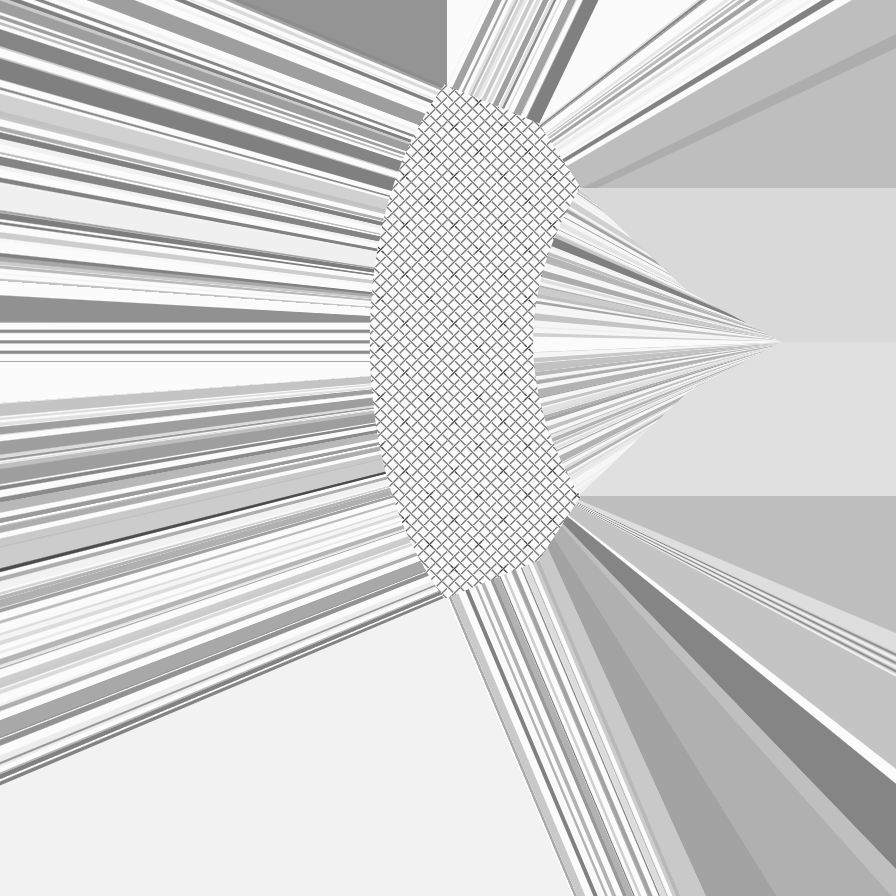
Reproduce this background procedurally as a Shadertoy shader.

```glsl
const float HORIZON = 0.6185;   // height of the symmetry axis
const float TIP = 0.286;        // half height of the woven body
const float SHOULDER = 0.172;   // half height of its right-hand corners
const float WHITE = 0.985;

float hash(float n) { return fract(sin(n * 127.1) * 43758.5453); }

float cover(float v, float lo, float hi, float aa) {
    return clamp((v - lo) / aa + 0.5, 0.0, 1.0) * clamp((hi - v) / aa + 0.5, 0.0, 1.0);
}

float band(float base, float v, float lo, float hi, float grey, float aa) {
    return mix(base, grey, cover(v, lo, hi, aa));
}

// One random grey stripe in each cell
float stripes(float v, float density, float seed, float aa) {
    float cell = floor(v * density), f = fract(v * density);
    float width = mix(0.12, 0.6, hash(cell + seed));
    float start = (1.0 - width) * hash(cell + seed + 31.7);
    float grey = mix(0.5, 1.0, hash(cell + seed + 57.3));
    return band(WHITE, f, start, start + width, grey, aa * density);
}

float layeredStripes(float v, float density, float seed, float aa) {
    return min(stripes(v, density, seed, aa), stripes(v + 0.37 / density, density * 1.9, seed + 9.0, aa));
}

// Left outline of the body and the slope of the ray leaving it
float leftEdge(float h) { return 0.4128 + 0.768 * h * h + 2.944 * h * h * h * h; }
float raySlope(float h) { return (2.0 * h - 1.83 * h * h) * smoothstep(0.022, 0.025, h); }
float rayHeight(float h, float x) { return h + raySlope(h) * (leftEdge(h) - x); }

// Follows the ray through q back to the height where it meets x = 0
float leftRay(vec2 q) {
    float lo = 0.0, hi = TIP;
    for (int i = 0; i < 16; i++) {
        float mid = 0.5 * (lo + hi);
        if (rayHeight(mid, q.x) < abs(q.y)) lo = mid; else hi = mid;
    }
    return sign(q.y) * rayHeight(lo, 0.0);
}

float leftFan(vec2 q, float px) {
    // Each entry: lower end, upper end, grey
    const vec3 BANDS[16] = vec3[16](
        vec3(0.022, 0.052, 0.57), vec3(0.090, 0.095, 0.66), vec3(0.137, 0.144, 0.49),
        vec3(0.147, 0.176, 0.94), vec3(0.227, 0.234, 0.50), vec3(0.258, 0.277, 0.82),
        vec3(0.293, 0.316, 0.50), vec3(0.330, 0.349, 0.52), vec3(0.368, 0.381, 0.62),
        vec3(0.418, 0.440, 0.62), vec3(-0.083, -0.069, 0.77), vec3(-0.126, -0.111, 0.62),
        vec3(-0.159, -0.142, 0.62), vec3(-0.253, -0.230, 0.80), vec3(-0.257, -0.253, 0.30),
        vec3(-0.441, -0.423, 0.66));
    float v = leftRay(q), aa = 1.4 * px;
    float c = mix(WHITE, layeredStripes(v, 46.0, 3.0, aa), step(0.068, abs(v)));
    float rule = abs(fract(q.y / 0.0117 + 0.5) - 0.5) * 0.0117;
    c = mix(c, 0.55, cover(rule, -1.0, 0.0018, aa) * step(abs(q.y), 0.022));
    for (int i = 0; i < 16; i++) c = band(c, v, BANDS[i].x, BANDS[i].y, BANDS[i].z, aa);
    float limit = rayHeight(TIP, q.x);
    return band(c, abs(q.y), limit, 2.0, q.y > 0.0 ? 0.58 : 0.95, px);
}

float upperFan(vec2 q, float px) {
    float u = q.x + 0.48 * (0.3815 - q.y);
    float reach = max(q.x - 0.2826, 0.01), w = (q.y + 0.008) / reach, aa = 1.3 * px / reach;
    float c = band(WHITE, w, 0.60, 0.79, layeredStripes(w, 24.0, 14.0, aa), aa);
    c = band(c, w, -1.0, 0.583, 0.745, aa);
    c = band(c, w, 0.468, 0.49, 0.68, aa);
    float bundle = band(layeredStripes(u, 62.0, 21.0, px), u, 0.651, 0.668, 0.5, px);
    c = band(c, u, 0.5445, 0.668, bundle, px);
    return band(c, u, -1.0, 0.5445, WHITE, px);
}

float lowerFan(float x, float h, float u, float px) {
    float reach = max(x - 0.573, 0.01), w = (h - 0.1458) / reach, aa = 1.4 * px / reach;
    float c = band(0.745, w, 0.42, 0.47, 0.87, aa);
    c = band(c, w, 0.47, 0.535, 0.5 + 0.45 * abs(sin(w * 145.0)), aa);
    c = band(c, w, 0.535, 0.775, 0.77, aa);
    c = band(c, w, 0.775, 0.814, WHITE, aa);
    c = band(c, w, 0.814, 1.037, 0.52, aa);
    c = band(c, w, 1.037, 1.12, 0.75, aa);
    c = band(c, w, 1.12, 1.27, 0.69, aa);
    c = band(c, w, 1.27, 2.2, w < 1.61 ? 0.69 : 0.64, aa);
    c = band(c, w, 2.2, 1000.0, 0.79, aa);
    return band(c, u, 0.638, 0.759, layeredStripes(u, 52.0, 43.0, px), px);
}

// Rays closing to a point right of the hollow side
float spike(vec2 q, float px) {
    float reach = max(0.886 - q.x, 0.012), w = q.y / reach, aa = px / reach;
    float c = layeredStripes(w, 17.0, 64.0, aa);
    c = band(mix(c, 0.9, 0.25), w, 0.395, 0.435, 0.5, aa);
    c = band(c, w, -0.04, 0.02, WHITE, aa);
    float envelope = max(0.1706 - 0.95 * (q.x - 0.647), 0.54 * (0.872 - q.x));
    return band(q.y > 0.0 ? 0.85 : 0.88, abs(q.y), -1.0, envelope, c, px);
}

float weave(vec2 q, float px) {
    vec2 g = vec2(q.x + q.y, q.x - q.y) * 73.0;
    vec2 cell = floor(g), d = abs(fract(g) - 0.5);
    float aa = 103.0 * px, under = mod(cell.x + cell.y, 2.0);
    float a = cover(d.x, -1.0, 0.08, aa) * mix(1.0, step(0.15, d.y), under);
    float b = cover(d.y, -1.0, 0.08, aa) * mix(step(0.15, d.x), 1.0, under);
    float accent = hash(dot(mod(cell, 4.0), vec2(1.0, 7.0)));
    return mix(WHITE, mix(0.48, 0.28, step(0.75, accent)), max(a, b));
}

void mainImage(out vec4 fragColor, in vec2 fragCoord) {
    vec2 q = fragCoord / iResolution.xy - vec2(0.0, HORIZON);
    float px = 1.0 / min(iResolution.x, iResolution.y), h = abs(q.y);
    float lowerU = q.x + 0.42 * (HORIZON - h);

    // Fans around the body
    float c;
    if (q.x < 0.4987 || (q.y < -SHOULDER && lowerU < 0.638)) c = leftFan(q, px);
    else if (h < SHOULDER) c = spike(q, px);
    else if (q.y > 0.0) c = upperFan(q, px);
    else c = lowerFan(q.x, h, lowerU, px);

    // Woven body
    float roof = min(0.286 - 0.41 * (q.x - 0.4987), 0.2435 - 1.53 * (q.x - 0.6016));
    float inside = min(min(q.x - leftEdge(h), 0.595 + 1.77 * h * h - q.x), roof - h);
    c = mix(c, weave(q, px), clamp(inside / px + 0.5, 0.0, 1.0));
    fragColor = vec4(vec3(c), 1.0);
}
```
